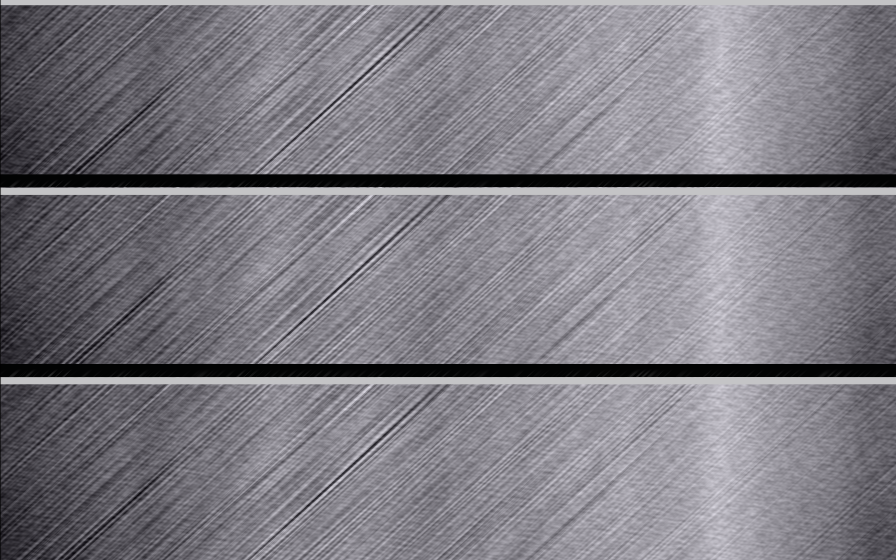
A WebGL 2 fragment shader for this texture:

```glsl
#version 300 es
precision highp float;
// Three stacked planks of brushed steel, each with a pale top lip and a black gap below.
// Soft vertical bands of light set the tone; a wavering hatch and stretched gradient
// noise cut thin slanted scratches, strongest on the left, over a nearly level grain.
uniform vec2 u_resolution;
out vec4 fragColor;

const float TAU = 6.2832;
const float PLANK_COUNT = 3.0;
const float PLANK_PITCH = 0.3385;
const float TOP_OFFSET = 0.0042;
const float LIP_HEIGHT = 0.0136;
const float GAP_START = 0.3156;
const float SCRATCH_ANGLE = 0.74;
const float GRAIN_ANGLE = -0.14;
const float HATCH_FREQUENCY = 112.0;
const vec3 STEEL_TINT = vec3(1.0, 0.99, 1.03);
const vec3 SHADOW_TINT = vec3(0.0, -0.008, 0.014);
const vec3 LIP_COLOR = vec3(0.77, 0.77, 0.775);
const vec3 GAP_COLOR = vec3(0.008, 0.01, 0.012);

vec2 hashGradient(vec2 cell) {
    vec3 h = fract(cell.xyx * vec3(0.1031, 0.1030, 0.0973));
    h += dot(h, h.yzx + 33.33);
    float angle = TAU * fract((h.x + h.y) * h.z);
    return vec2(cos(angle), sin(angle));
}

float cornerNoise(vec2 cell, vec2 f, vec2 corner) {
    return dot(hashGradient(cell + corner), f - corner);
}

float gradientNoise(vec2 p) {
    vec2 cell = floor(p);
    vec2 f = p - cell;
    vec2 w = f * f * f * (f * (f * 6.0 - 15.0) + 10.0);
    float low = mix(cornerNoise(cell, f, vec2(0, 0)), cornerNoise(cell, f, vec2(1, 0)), w.x);
    float high = mix(cornerNoise(cell, f, vec2(0, 1)), cornerNoise(cell, f, vec2(1, 1)), w.x);
    return mix(low, high, w.y);
}

// Coordinates turned so that x runs along a direction and y across it.
vec2 turned(vec2 p, float angle) {
    vec2 along = vec2(cos(angle), sin(angle));
    return vec2(dot(p, along), dot(p, vec2(-along.y, along.x)));
}

float glow(float x, float center, float width) {
    float d = (x - center) / width;
    return exp(-d * d);
}

// Light across the canvas width, x from 0 to 1.
float bandedLight(float x) {
    float light = 0.24 + 0.12 * smoothstep(0.0, 0.1, x);
    light += 0.17 * smoothstep(0.1, 0.34, x);
    light += 0.12 * smoothstep(0.45, 0.76, x);
    light -= 0.26 * smoothstep(0.82, 1.02, x);
    light += 0.08 * glow(x, 0.8, 0.02) + 0.035 * glow(x, 0.3, 0.03);
    return light + 0.05 * gradientNoise(vec2(x * 22.0, 0.5));
}

// Slanted scratches: an uneven fine hatch with sparse dark grooves and bright burrs.
float scratches(vec2 p) {
    vec2 q = turned(p, SCRATCH_ANGLE);
    float waver = gradientNoise(q * vec2(1.3, 38.0) + 11.9);
    float hatch = sin(TAU * HATCH_FREQUENCY * q.y + 7.0 * waver);
    float cluster = gradientNoise(q * vec2(1.6, 27.0) + 83.1);
    float strength = 0.2 + 0.8 * smoothstep(-0.2, 0.4, cluster);
    float fine = gradientNoise(q * vec2(5.0, 205.0) + 17.3);
    float bold = gradientNoise(q * vec2(1.4, 150.0) + 51.7);
    float groove = smoothstep(0.15, 0.36, bold);
    float burr = smoothstep(0.15, 0.36, -bold);
    return 0.42 * strength * hatch + 0.6 * fine + strength * (0.35 * burr - 0.5 * groove);
}

float grain(vec2 p) {
    vec2 q = turned(p, GRAIN_ANGLE);
    float strands = gradientNoise(q * vec2(45.0, 195.0) + 29.4);
    float specks = gradientNoise(q * vec2(130.0, 230.0) + 64.8);
    return strands + 0.6 * specks;
}

vec3 steel(vec2 p, float x, float depth, float row) {
    float light = bandedLight(x);
    float scratchDepth = mix(0.32, 0.11, smoothstep(0.35, 0.85, x));
    scratchDepth *= smoothstep(-0.25, 0.2, x);
    light += scratchDepth * scratches(p);
    light += 0.11 * grain(p + vec2(0.0, row * 1.7));
    // Darker lower edge, deepest at the two ends
    float ends = smoothstep(0.6, 1.0, abs(2.0 * x - 1.0));
    light -= (0.015 + 0.07 * ends) * smoothstep(0.12, 0.33, depth);
    light = clamp(light, 0.03, 0.92);
    return light * STEEL_TINT + SHADOW_TINT * (1.0 - light);
}

void main() {
    vec2 p = gl_FragCoord.xy / u_resolution.y;
    float x = gl_FragCoord.x / u_resolution.x;
    float pixel = 1.0 / u_resolution.y;

    // Repeat downwards from the top edge
    float fromTop = 1.0 - p.y + TOP_OFFSET;
    float row = floor(fromTop / PLANK_PITCH);
    float depth = fromTop - row * PLANK_PITCH;
    vec2 local = vec2(p.x, -depth);
    vec3 color = steel(local, x, depth, row);

    // Black gap with faint scratches; the last plank runs off the canvas
    float gap = smoothstep(-0.5, 0.5, (depth - GAP_START) / pixel);
    gap *= 1.0 - step(PLANK_COUNT - 1.0, row);
    float traces = max(0.0, scratches(local)) * smoothstep(0.323, 0.336, depth);
    color = mix(color, GAP_COLOR + 0.2 * traces, gap);

    // Pale lip, softened on both sides
    float lip = 1.0 - smoothstep(-0.5, 0.5, (depth - LIP_HEIGHT) / pixel);
    lip *= smoothstep(0.0, 1.0, depth / pixel);
    color = mix(color, LIP_COLOR, lip);

    // Thin dark left border
    color *= mix(0.25, 1.0, smoothstep(0.0, 0.003, p.x));
    fragColor = vec4(color, 1.0);
}
```
